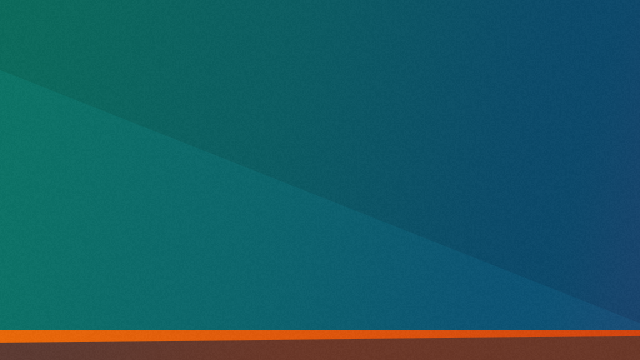
This background is drawn by a Shadertoy shader. Its source:

```glsl
// Flat layered backdrop: a slanted green-to-blue gradient, lightened below a
// falling diagonal, over a thin orange wedge and a brown floor.
// Each layer is a half-plane with a smooth edge; fine hashed grain covers all.

#define DIAGONAL_LEFT 0.8056
#define DIAGONAL_RIGHT 0.1020
#define BAND_TOP 0.0833
#define FLOOR_LEFT 0.0475
#define FLOOR_RIGHT 0.0670
#define GRADIENT_SLANT 0.14
#define GRAIN_ROWS 288.0
#define GRAIN_AMOUNT 0.022

const vec3 GREEN  = vec3(0.050, 0.425, 0.360);
const vec3 TEAL   = vec3(0.050, 0.360, 0.390);
const vec3 BLUE   = vec3(0.050, 0.290, 0.420);
const vec3 INDIGO = vec3(0.100, 0.270, 0.430);
const vec3 LIFT   = vec3(0.003, 0.037, 0.040);

float hash(vec2 p) {
    vec3 q = fract(vec3(p.xyx) * 0.1031);
    q += dot(q, q.yzx + 33.33);
    return fract((q.x + q.y) * q.z);
}

// Coverage of the area below a line from (0, left) to (1, right)
float below(vec2 uv, float left, float right) {
    float slope = (right - left) * iResolution.y / iResolution.x;
    float dist = (mix(left, right, uv.x) - uv.y) / sqrt(1.0 + slope * slope);
    return clamp(dist * iResolution.y + 0.5, 0.0, 1.0);
}

// Left-to-right ramp with slanted lines of equal colour
vec3 wallColor(vec2 uv) {
    float t = (uv.x + GRADIENT_SLANT * (1.0 - uv.y)) / (1.0 + GRADIENT_SLANT);
    vec3 color = mix(GREEN, TEAL, smoothstep(-0.08, 0.55, t));
    color = mix(color, BLUE, smoothstep(0.38, 0.86, t));
    return mix(color, INDIGO, smoothstep(0.83, 1.0, t));
}

void mainImage(out vec4 fragColor, in vec2 fragCoord) {
    vec2 uv = fragCoord / iResolution.xy;

    // Wall and its lighter lower triangle
    vec3 color = wallColor(uv);
    color += LIFT * below(uv, DIAGONAL_LEFT, DIAGONAL_RIGHT);

    // Orange wedge, redder to the right
    vec3 orange = mix(vec3(0.91, 0.41, 0.04), vec3(0.83, 0.27, 0.06), uv.x);
    color = mix(color, orange, below(uv, BAND_TOP, BAND_TOP));

    // Brown floor, greyer at the left end
    vec3 brown = mix(vec3(0.36, 0.23, 0.20), vec3(0.42, 0.22, 0.16),
                     smoothstep(0.0, 0.5, uv.x));
    color = mix(color, brown, below(uv, FLOOR_LEFT, FLOOR_RIGHT));

    // Film grain on a grid tied to the canvas height
    vec2 cell = floor(fragCoord / iResolution.y * GRAIN_ROWS);
    color += GRAIN_AMOUNT * (hash(cell) - 0.5);

    fragColor = vec4(clamp(color, 0.0, 1.0), 1.0);
}
```
